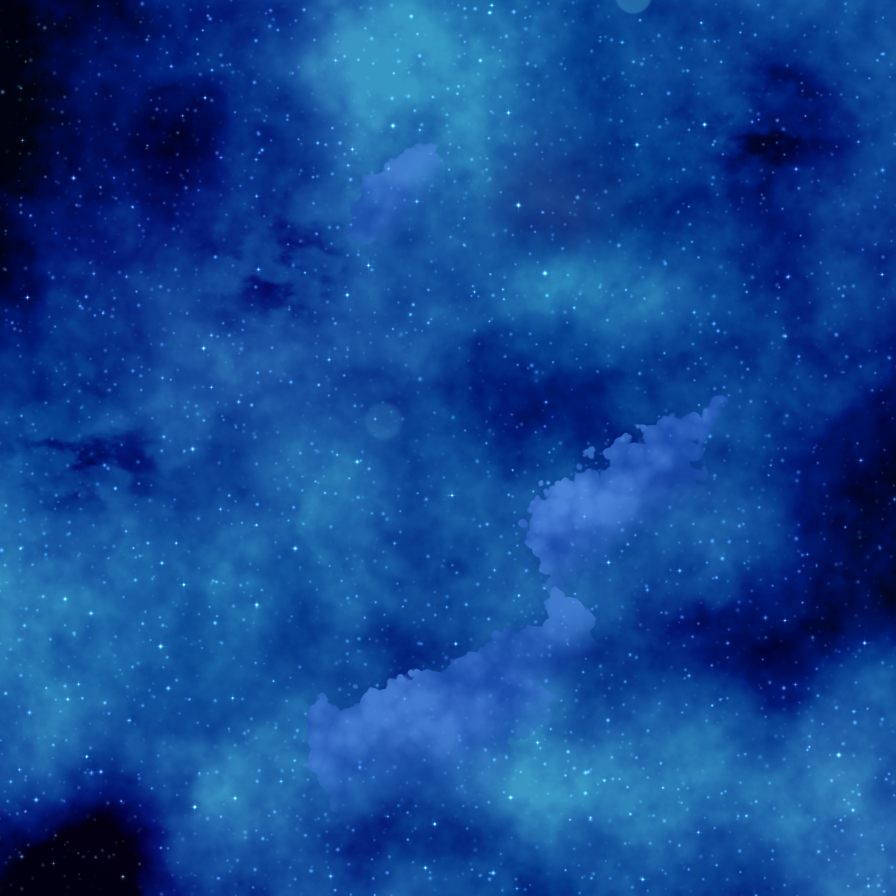
Write a three.js fragment shader that draws this background.

```glsl
varying vec2 vUv;

const vec3 BLACK = vec3(0.0, 0.0, 0.07);
const vec3 NAVY  = vec3(0.0, 0.03, 0.29);
const vec3 DEEP  = vec3(0.005, 0.10, 0.46);
const vec3 BLUE  = vec3(0.035, 0.245, 0.57);
const vec3 AZURE = vec3(0.10, 0.36, 0.65);
const vec3 TEAL  = vec3(0.18, 0.51, 0.73);
const vec3 CLOUD_SHADE = vec3(0.11, 0.31, 0.69);
const vec3 CLOUD_LIT   = vec3(0.29, 0.52, 0.86);
const vec3 STAR_COLOR  = vec3(0.48, 0.74, 0.88);
const vec3 WINE        = vec3(0.14, 0.13, 0.42);
const vec2 LEE = vec2(0.6, -0.8);     // side on which clouds dissolve
const float BASE_LIGHT = 0.65;
const float CONTRAST = 1.14;
const float MOTTLE = 0.72;
const float DETAIL = 0.38;
const float GRAIN = 0.16;
const float WARP = 0.16;
const float CLOUD_EDGE = 0.005;
const float STAR_SIZE = 0.0015;

vec2 hash2(vec2 p) {
  vec3 q = fract(p.xyx * vec3(0.1031, 0.1030, 0.0973));
  q += dot(q, q.yzx + 33.33);
  return fract((q.xx + q.yz) * q.zy);
}

float noise(vec2 p) {
  vec2 i = floor(p), f = fract(p);
  f = f * f * (3.0 - 2.0 * f);
  return mix(mix(hash2(i).x, hash2(i + vec2(1, 0)).x, f.x),
             mix(hash2(i + vec2(0, 1)).x, hash2(i + vec2(1, 1)).x, f.x), f.y);
}

float fbm(vec2 p) {
  float sum = 0.0, amp = 0.5;
  for (int i = 0; i < 5; i++) {
    sum += amp * noise(p);
    p = mat2(1.6, 1.2, -1.2, 1.6) * p + 7.3;
    amp *= 0.5;
  }
  return sum;
}

// Rounded bumps: high at cell points, low between them
float puffs(vec2 p) {
  vec2 cell = floor(p);
  float nearest = 2.0;
  for (int y = -1; y <= 1; y++)
    for (int x = -1; x <= 1; x++) {
      vec2 c = cell + vec2(x, y);
      nearest = min(nearest, length(c + hash2(c) - p));
    }
  return 1.0 - nearest;
}

float glow(vec2 p, vec2 center, vec2 radius) {
  vec2 d = (p - center) / radius;
  return exp(-dot(d, d));
}

vec3 ramp(float light) {
  float t = clamp(light, 0.0, 1.2) * 5.0;
  vec3 c = mix(BLACK, NAVY, clamp(t, 0.0, 1.0));
  c = mix(c, DEEP, clamp(t - 1.0, 0.0, 1.0));
  c = mix(c, BLUE, clamp(t - 2.0, 0.0, 1.0));
  c = mix(c, AZURE, clamp(t - 3.0, 0.0, 1.0));
  return mix(c, TEAL, clamp(t - 4.0, 0.0, 1.5));
}

// Capsule with a bumpy crisp rim that fades out on the lee side
float cloud(vec2 p, vec2 a, vec2 b, float r, float bulge) {
  vec2 s = b - a;
  vec2 q = p - a - s * clamp(dot(p - a, s) / dot(s, s), 0.0, 1.0);
  float body = smoothstep(0.0, CLOUD_EDGE, r - length(q) + bulge);
  return body * (1.0 - smoothstep(-0.3 * r, 1.05 * r, dot(q, LEE)));
}

float stars(vec2 p) {
  float sum = 0.0;
  for (int i = 0; i < 5; i++) {
    float cells = 16.0 + 15.0 * float(i);
    vec2 g = p * cells + 3.7 * float(i), id = floor(g);
    vec2 d = abs(fract(g) - 0.2 - 0.6 * hash2(id)) / cells / STAR_SIZE;
    vec2 rnd = hash2(id + 51.0);
    float power = pow(rnd.x, 9.0) * (0.95 - 0.13 * float(i));
    float cross = exp(-d.x * 2.5 - d.y * 0.5) + exp(-d.y * 2.5 - d.x * 0.5);
    sum += power * (exp(-dot(d, d) * (0.5 + rnd.y)) + 0.4 * cross * step(0.99, rnd.x));
  }
  return sum;
}

float skyLight(vec2 p, vec2 w) {
  float l = MOTTLE * (fbm(w * 5.0) - 0.48) + DETAIL * (fbm(p * 15.0 + 5.0) - 0.48);
  l += GRAIN * (fbm(p * 60.0) - 0.48);
  // Bright nebula
  l += 0.42 * glow(w, vec2(0.50, 0.92), vec2(0.10, 0.08));
  l += 0.28 * glow(w, vec2(0.63, 0.67), vec2(0.11, 0.06));
  l += 0.12 * glow(w, vec2(0.43, 0.62), vec2(0.20, 0.06));
  l += 0.36 * glow(w, vec2(0.78, 0.11), vec2(0.24, 0.10));
  l += 0.24 * glow(w, vec2(0.28, 0.09), vec2(0.15, 0.10));
  l += 0.14 * glow(w, vec2(0.12, 0.34), vec2(0.18, 0.16));
  l += 0.12 * glow(w, vec2(0.40, 0.39), vec2(0.15, 0.09));
  l += 0.14 * glow(w, vec2(0.76, 0.42), vec2(0.08, 0.08));
  // Dark sky
  l -= 0.44 * glow(w, vec2(0.05, 0.85), vec2(0.25, 0.26));
  l -= 0.38 * glow(p, vec2(-0.03, 0.87), vec2(0.07, 0.20));
  l -= 0.56 * glow(w, vec2(1.02, 0.43), vec2(0.13, 0.19));
  l -= 0.62 * glow(w, vec2(0.04, 0.04), vec2(0.14, 0.10));
  l -= 0.24 * glow(w, vec2(0.59, 0.53), vec2(0.13, 0.08));
  l -= 0.18 * glow(p, vec2(0.52, 0.32), vec2(0.06, 0.08));
  l -= 0.24 * glow(w, vec2(0.82, 0.28), vec2(0.11, 0.08));
  l -= 0.18 * glow(w, vec2(0.84, 0.87), vec2(0.10, 0.09));
  // Ragged ink patches
  float ink = glow(p, vec2(0.31, 0.70), vec2(0.07, 0.06)) + glow(p, vec2(0.85, 0.86), vec2(0.06, 0.06))
            + glow(p, vec2(0.09, 0.49), vec2(0.10, 0.06));
  l -= 0.32 * ink * smoothstep(0.40, 0.64, fbm(p * vec2(20.0, 30.0)));
  return BASE_LIGHT + CONTRAST * l;
}

void main() {
  vec2 p = vUv;
  vec2 w = p + WARP * (vec2(fbm(p * 5.0), fbm(p * 5.0 + 17.0)) - 0.48);
  vec3 color = ramp(skyLight(p, w));
  color += vec3(-0.06, 0.07, 0.0) * (fbm(w * 3.0 + 31.0) - 0.48);
  color = mix(color, WINE, 0.4 * glow(w, vec2(0.62, 0.79), vec2(0.05, 0.06)));

  // Cumulus banks
  float bump = puffs(p * 42.0);
  float bulge = 0.022 * (bump - 0.55) + 0.012 * (puffs(p * 95.0) - 0.5) + 0.10 * (fbm(p * 13.0) - 0.48);
  float cover = cloud(p, vec2(0.630, 0.390), vec2(0.740, 0.470), 0.060, bulge);
  cover = max(cover, cloud(p, vec2(0.780, 0.500), vec2(0.802, 0.548), 0.008, 0.3 * bulge));
  cover = max(cover, 0.75 * cloud(p, vec2(0.585, 0.24), vec2(0.637, 0.30), 0.045, bulge));
  cover = max(cover, 0.9 * cloud(p, vec2(0.41, 0.17), vec2(0.53, 0.18), 0.075, bulge));
  cover = max(cover, 0.75 * cloud(p, vec2(0.43, 0.755), vec2(0.468, 0.815), 0.032, 0.6 * bulge));
  float lit = clamp(0.22 + 0.55 * bump + 2.2 * (fbm(p * 16.0) - 0.46), 0.0, 1.0);
  color = mix(color, mix(CLOUD_SHADE, CLOUD_LIT, lit), 0.95 * cover);

  // Pale discs
  float discs = 0.6 - 0.6 * smoothstep(0.016, 0.024, length(p - vec2(0.428, 0.530)));
  discs += 1.0 - smoothstep(0.018, 0.022, length(p - vec2(0.707, 1.005)));
  color = mix(color, vec3(0.24, 0.56, 0.76), 0.5 * discs);

  color += STAR_COLOR * stars(p) * (1.0 - 0.8 * cover) * (1.0 - discs);
  gl_FragColor = vec4(color, 1.0);
}
```
